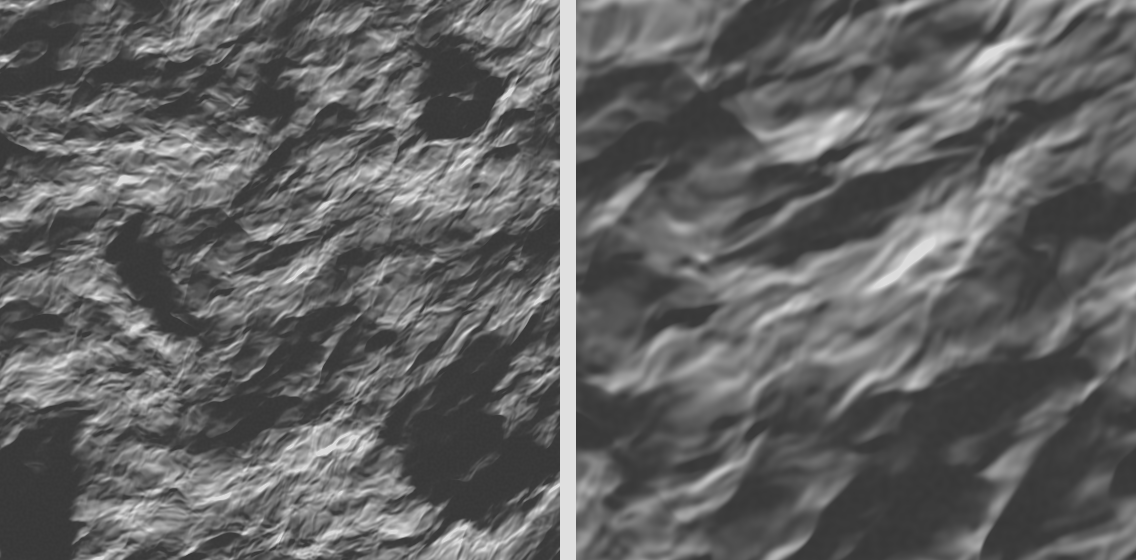
Left, the full canvas; right, a detail of the centre.
A three.js fragment shader for this texture:

```glsl
varying vec2 vUv;

// Grain of the ground: slope at the left edge, its bend, and lengthwise stretch
const float GRAIN_SLOPE = 0.08;
const float GRAIN_BEND = 0.24;
const float GRAIN_STRETCH = 0.88;

// Relief
const float BASE_FREQUENCY = 3.5;
const int ROCK_OCTAVES = 3;
const int GRAVEL_OCTAVES = 3;
const float ROCK_SLOPE = 0.70;
const float GRAVEL_SLOPE = 0.68;
const float OCTAVE_FADE = 0.90;
const float CREST_ROUNDING = 0.02;
const float WARP_BROAD = 0.040;
const float WARP_CRAGGY = 0.014;
const float WARP_CRUMBLED = 0.005;

// Pits: frequency, noise levels at rim and floor, wall height and floor shade
const float PIT_FREQUENCY = 4.6;
const float PIT_RIM = 0.13;
const float PIT_FLOOR = 0.30;
const float PIT_DEPTH = 0.022;
const float PIT_SHADE = 1.7;

// Light and tone
const vec2 LIGHT_DIRECTION = vec2(-0.22, 0.975);
const float SLOPE_STEP = 0.0020;
const float HOLLOW_FREQUENCY = 3.1;
const float HOLLOW_DEPTH = 1.7;
const float MOTTLE_FREQUENCY = 13.0;
const float MOTTLE_DEPTH = 1.1;
const float MID_TONE = 0.402;
const float CONTRAST = 0.152;
const float SHADOW_TONE = 0.222;
const float SHADOW_SOFTNESS = 0.03;
const float HIGHLIGHT_LIMIT = 0.86;
const float FILM_GRAIN = 0.015;

vec2 hashDirection(vec2 cell) {
  float turn = fract(sin(dot(cell, vec2(127.1, 311.7))) * 43758.5453);
  return vec2(cos(turn * 6.2832), sin(turn * 6.2832));
}

float gradientNoise(vec2 p) {
  vec2 cell = floor(p);
  vec2 f = fract(p);
  vec2 blend = f * f * f * (f * (f * 6.0 - 15.0) + 10.0);
  vec2 right = vec2(1.0, 0.0);
  vec2 up = vec2(0.0, 1.0);
  float lower = mix(dot(hashDirection(cell), f),
                    dot(hashDirection(cell + right), f - right), blend.x);
  float upper = mix(dot(hashDirection(cell + up), f - up),
                    dot(hashDirection(cell + 1.0), f - 1.0), blend.x);
  return mix(lower, upper, blend.y);
}

vec2 noisePair(vec2 p) {
  return vec2(gradientNoise(p + 11.3), gradientNoise(p + 37.9));
}

// Lays the ground along its curved grain and crumbles its outlines
vec2 groundPoint(vec2 p) {
  float rise = p.x * (GRAIN_SLOPE + GRAIN_BEND * p.x);
  vec2 q = vec2(p.x * GRAIN_STRETCH, p.y - rise);
  return q + WARP_BROAD * noisePair(q * 4.0) + WARP_CRAGGY * noisePair(q * 17.0)
           + WARP_CRUMBLED * noisePair(q * 46.0);
}

float pitMask(vec2 q) {
  return smoothstep(PIT_RIM, PIT_FLOOR, gradientNoise(q * PIT_FREQUENCY + 63.2));
}

// Heights of the crested rock (x) and the loose gravel on it (y)
vec2 reliefHeight(vec2 p) {
  vec2 q = groundPoint(p);
  vec2 height = vec2(-PIT_DEPTH * pitMask(q), 0.0);
  float frequency = BASE_FREQUENCY;
  float slope = ROCK_SLOPE;
  for (int i = 0; i < ROCK_OCTAVES; i++) {
    float n = gradientNoise(q * frequency + 19.7 * float(i));
    height.x -= sqrt(n * n + CREST_ROUNDING * CREST_ROUNDING) * slope / frequency;
    frequency *= 2.03;
    slope *= OCTAVE_FADE;
  }
  slope = GRAVEL_SLOPE;
  for (int i = 0; i < GRAVEL_OCTAVES; i++) {
    float n = gradientNoise(q * frequency + 43.3 * float(i));
    height.y += n * slope / frequency;
    frequency *= 1.87;
    slope *= OCTAVE_FADE;
  }
  return height;
}

float softMax(float a, float b, float softness) {
  float d = a - b;
  return 0.5 * (a + b + sqrt(d * d + softness * softness));
}

void main() {
  // Slope towards the light
  vec2 reach = LIGHT_DIRECTION * SLOPE_STEP;
  vec2 facing = (reliefHeight(vUv - reach) - reliefHeight(vUv + reach)) / (2.0 * SLOPE_STEP);

  // Hollows, mottling and pit floors deepen the shade and hide the gravel
  vec2 ground = groundPoint(vUv);
  float rockLight = facing.x - PIT_SHADE * pitMask(ground);
  rockLight += HOLLOW_DEPTH * gradientNoise(ground * HOLLOW_FREQUENCY + 8.6);
  rockLight += MOTTLE_DEPTH * gradientNoise(ground * MOTTLE_FREQUENCY + 27.4);
  float gravelLight = facing.y * smoothstep(-1.6, 0.1, rockLight);

  // Tone with a flat shadow floor
  float tone = MID_TONE + CONTRAST * (rockLight + gravelLight);
  tone = min(softMax(tone, SHADOW_TONE, SHADOW_SOFTNESS), HIGHLIGHT_LIMIT);
  tone += FILM_GRAIN * gradientNoise(vUv * 173.0);
  gl_FragColor = vec4(vec3(tone), 1.0);
}
```
